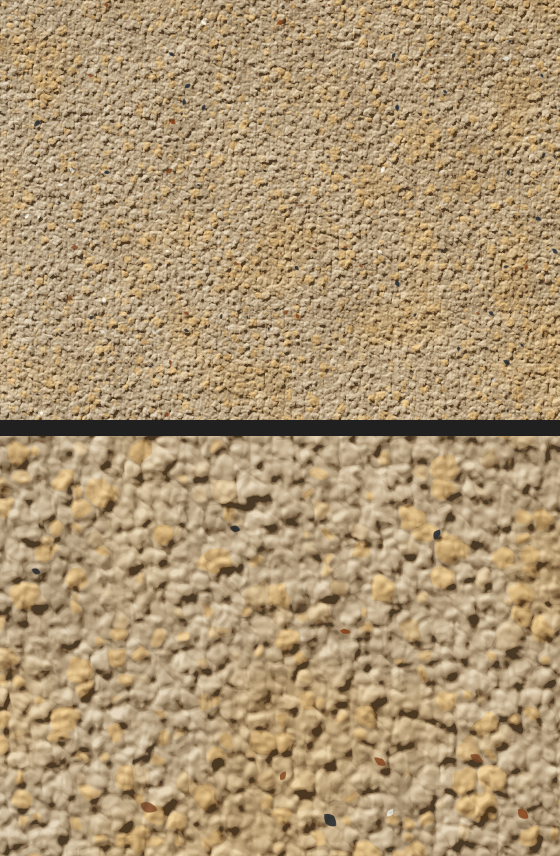
Top: the whole. Bottom: its middle third, enlarged.
Reproduce this texture procedurally as a Shadertoy shader.

```glsl
// Rough sandy render: a height field of domed grains and fine noise, lit from
// the upper left with short cast shadows. The light level picks a colour from
// a sand ramp; ochre grains and sparse mineral specks are laid over it.

const vec2  LIGHT_DIR    = vec2(-0.45, 0.89);
const float LIGHT_STEP   = 0.004;   // reach of the relief, in canvas heights
const float COARSE_SCALE = 62.0;    // grains per canvas height
const float FINE_SCALE   = 118.0;
const float SPECK_SCALE  = 26.0;
const float BASE_TONE    = 0.77;
const float RELIEF_GAIN  = 1.3;
const float SHADOW_GAIN  = 1.6;
const float SHADOW_BIAS  = 0.12;

const vec3 CREVICE = vec3(0.29, 0.225, 0.145);
const vec3 UMBER   = vec3(0.49, 0.39, 0.27);
const vec3 DRAB    = vec3(0.57, 0.49, 0.38);
const vec3 SAND    = vec3(0.70, 0.62, 0.50);
const vec3 PALE    = vec3(0.80, 0.73, 0.62);
const vec3 GLINT   = vec3(0.90, 0.85, 0.76);
const vec3 OCHRE_FILTER = vec3(1.04, 0.97, 0.82);
const vec3 SLATE   = vec3(0.22, 0.22, 0.22);
const vec3 QUARTZ  = vec3(0.93, 0.91, 0.86);
const vec3 RUST    = vec3(0.56, 0.29, 0.13);

vec3 hash3(vec2 p) {
    vec3 q = fract(p.xyx * vec3(0.1031, 0.1030, 0.0973));
    q += dot(q, q.yxz + 33.33);
    return fract((q.xxy + q.yzz) * q.zyx);
}

float noise(vec2 p) {
    vec2 i = floor(p), f = fract(p);
    f = f * f * (3.0 - 2.0 * f);
    float low  = mix(hash3(i).x, hash3(i + vec2(1, 0)).x, f.x);
    float high = mix(hash3(i + vec2(0, 1)).x, hash3(i + vec2(1, 1)).x, f.x);
    return mix(low, high, f.y);
}

// Highest dome of the scattered grains: x = height, y = random id
vec2 grains(vec2 p) {
    vec2 cell = floor(p), best = vec2(0.0);
    for (int y = -1; y <= 1; y++)
    for (int x = -1; x <= 1; x++) {
        vec2 c = cell + vec2(x, y);
        vec3 r = hash3(c);
        vec2 d = p - c - 0.15 - 0.7 * r.xy;
        float radius = mix(0.32, 0.8, r.z * r.z);
        float dome = radius - dot(d, d) / radius;
        if (dome > best.x) best = vec2(dome, fract(r.x * 7.3 + r.y * 5.1));
    }
    return best;
}

// x = surface height, y = id of the coarse grain, z = height of that grain
vec3 surface(vec2 p) {
    vec2 warp = vec2(noise(p * 110.0), noise(p * 110.0 + 37.0)) - 0.5;
    vec2 q = p + 0.006 * warp;
    vec2 coarse = grains(q * COARSE_SCALE);
    float fine = grains(q * FINE_SCALE + 51.0).x;
    float h = 0.55 * coarse.x + 0.3 * fine
            + 0.35 * noise(p * 95.0 + 13.0) + 0.25 * noise(p * 190.0 + 29.0);
    return vec3(h, coarse.y, coarse.x);
}

float rise(float a, float b, float t) { return clamp((t - a) / (b - a), 0.0, 1.0); }

vec3 sandRamp(float t) {
    vec3 c = mix(CREVICE, UMBER, rise(0.0, 0.22, t));
    c = mix(c, DRAB,  rise(0.22, 0.45, t));
    c = mix(c, SAND,  rise(0.45, 0.72, t));
    c = mix(c, PALE,  rise(0.72, 0.97, t));
    return mix(c, GLINT, rise(0.97, 1.3, t));
}

// Sparse angular specks: rgb = colour, a = coverage
vec4 specks(vec2 p, float pixel) {
    vec2 q = p * SPECK_SCALE, cell = floor(q);
    vec3 place = hash3(cell + 211.0), kind = hash3(cell + 402.0);
    vec2 d = q - cell - 0.3 - 0.4 * place.xy;
    float a = 6.2832 * place.z;
    d = mat2(cos(a), sin(a), -sin(a), cos(a)) * d * vec2(0.8, 1.3);
    float radius = mix(0.07, 0.19, kind.y * kind.y);
    float edge = mix(length(d), abs(d.x) + abs(d.y), 0.4)
               + 0.06 * (noise(p * 170.0) - 0.5) - radius;
    float blur = pixel * SPECK_SCALE;
    float cover = 1.0 - smoothstep(-blur, blur, edge);
    vec3 c = kind.x < 0.06 ? SLATE + vec3(-0.03, 0.0, 0.03) * kind.z
           : kind.x < 0.095 ? QUARTZ : mix(RUST, UMBER, 0.5 * kind.z);
    return vec4(c, cover * step(kind.x, 0.135));
}

void mainImage(out vec4 fragColor, in vec2 fragCoord) {
    vec2 p = fragCoord / iResolution.y;
    float across = fragCoord.x / iResolution.x;

    // Relief and cast shadow
    vec3 s = surface(p);
    float nearRise = surface(p + LIGHT_DIR * LIGHT_STEP).x - s.x;
    float farRise  = surface(p + LIGHT_DIR * LIGHT_STEP * 2.2).x - s.x;
    float shadow = max(0.0, farRise - SHADOW_BIAS);
    float tone = BASE_TONE - RELIEF_GAIN * nearRise - SHADOW_GAIN * shadow
               + 0.3 * (s.x - 0.55);

    // Broad mottling, slanted trowel ridges and uneven light
    vec2 slant = mat2(0.95, -0.31, 0.31, 0.95) * p + 5.0;
    float ridges = noise(slant * vec2(7.0, 32.0)) - 0.5;
    tone += 0.10 * (noise(p * 7.0 + 3.0) - 0.5) + 0.12 * (noise(p * 26.0) - 0.5)
          + 0.14 * ridges * smoothstep(0.3, 0.9, across)
          - 0.08 * (across - 0.5) - 0.05 * (p.y - 0.5);

    // Ochre grains and faint stains
    float grainMask = smoothstep(0.08, 0.25, s.z);
    float ochre = grainMask * smoothstep(0.6, 0.85, s.y)
                + 0.5 * smoothstep(0.55, 0.9, noise(p * 9.0 + 71.0)) + 0.25 * across;
    tone += 0.16 * grainMask * (fract(s.y * 9.7) - 0.5);
    vec3 color = sandRamp(tone) * mix(vec3(1.0), OCHRE_FILTER, min(ochre, 1.2));

    // Mineral specks keep some of the relief
    vec4 speck = specks(p, 1.0 / iResolution.y);
    color = mix(color, speck.rgb * (0.8 + 0.25 * clamp(tone, 0.0, 1.2)), speck.a);
    fragColor = vec4(clamp(color, 0.0, 1.0), 1.0);
}
```
